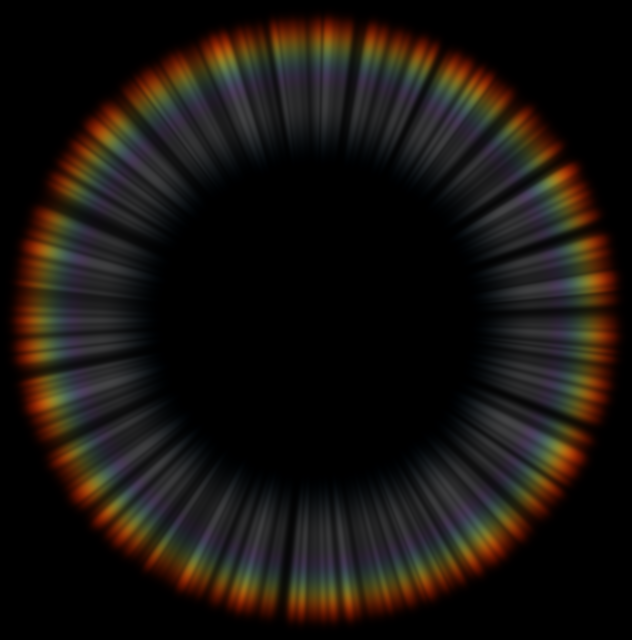
Write a WebGL 2 fragment shader that draws this background.

```glsl
#version 300 es
precision highp float;

#define TAU 6.2831853
#define INNER_EDGE 0.246
#define INNER_FULL 0.345
#define BAND_PEAKS vec3(0.452, 0.435, 0.413)
#define BAND_GAIN vec3(0.43, 0.28, 0.16)
#define BAND_WIDTH vec3(0.027, 0.028, 0.03)
#define FIBRE_GREY vec3(0.2, 0.2, 0.203)
#define MAIN_GROOVES 21.0
#define MAIN_PHASE 0.2286
#define RAY_GAIN 1.16

uniform vec2 u_resolution;
out vec4 fragColor;

float hash(float n) {
    return fract(sin(n * 127.1 + 11.7) * 4375.85);
}

// Cellular grooves around the circle: returns 1 in the open, lower in a groove.
float grooves(float turn, float count, float width, float jitter, float depth) {
    float t = turn * count;
    float cell = floor(t + 0.5);
    float light = 1.0;
    for (float k = -1.0; k <= 1.0; k++) {
        float id = mod(cell + k, count);
        float centre = cell + k + jitter * (hash(id + count) - 0.5);
        float d = (t - centre) / (width * mix(0.7, 1.3, hash(id + 3.0 * count)));
        light *= 1.0 - depth * mix(0.55, 1.0, hash(id + 7.0 * count)) * exp(-d * d);
    }
    return light;
}

// Smooth periodic bump around an angle.
float bump(float a, float centre) {
    return exp(14.0 * (cos(a - centre) - 1.0));
}

// Slow drift that spaces the main grooves unevenly, in turns.
float drift(float a) {
    float waves = -0.5 - 3.0 * cos(a) + 4.0 * sin(a) + 3.5 * cos(2.0 * a);
    return (waves + 6.0 * bump(a, 0.09) - 6.5 * bump(a, 2.29)) / 360.0;
}

// Soft variation between broad bundles of fibres.
float bundles(float a) {
    return 0.4 * sin(13.0 * a + 1.2) + 0.35 * sin(29.0 * a + 4.0 + sin(3.0 * a))
         + 0.25 * sin(47.0 * a + 2.0 * sin(5.0 * a));
}

// Grey fibres with a spectral rim; each channel peaks at its own radius.
vec3 ringColour(float r) {
    vec3 offset = (r - BAND_PEAKS) / BAND_WIDTH;
    vec3 band = BAND_GAIN * exp(-offset * offset);
    vec3 opening = smoothstep(vec3(INNER_EDGE + 0.008, INNER_EDGE, INNER_EDGE - 0.006),
                              vec3(INNER_FULL), vec3(r));
    vec3 closing = 1.0 - smoothstep(BAND_PEAKS - 0.035, BAND_PEAKS + 0.035, vec3(r));
    vec3 colour = FIBRE_GREY * opening * closing + band;
    // Faint violet seam where the grey meets the spectrum.
    float seam = (r - 0.382) / 0.013;
    colour += vec3(0.03, -0.02, 0.02) * exp(-seam * seam);
    return colour * (1.0 - smoothstep(0.47, 0.502, r));
}

void main() {
    vec2 p = (gl_FragCoord.xy - 0.5 * u_resolution) / min(u_resolution.x, u_resolution.y);
    float r = length(p);
    float a = atan(p.y, p.x + step(r, 1e-6));
    float turn = a / TAU;

    // Deep grooves, then two finer layers of fibres.
    float deep = grooves(turn - drift(a) - MAIN_PHASE, MAIN_GROOVES, 0.09, 0.08, 0.82);
    float medium = grooves(turn, 67.0, 0.25, 0.75, 0.5);
    float fine = grooves(turn, 149.0, 0.29, 0.7, 0.36);
    float broad = bundles(a);
    float rays = RAY_GAIN * deep * medium * fine * (1.0 + 0.18 * broad);

    // Ray strength shifts both ragged ends of the ring slightly.
    float ragged = 0.006 * (rays - 0.75);
    float inside = 1.0 - smoothstep(0.25, 0.4, r);
    vec3 colour = ringColour(r + ragged * mix(-0.5, 1.5, inside)) * rays;

    fragColor = vec4(clamp(colour, 0.0, 1.0), 1.0);
}
```
